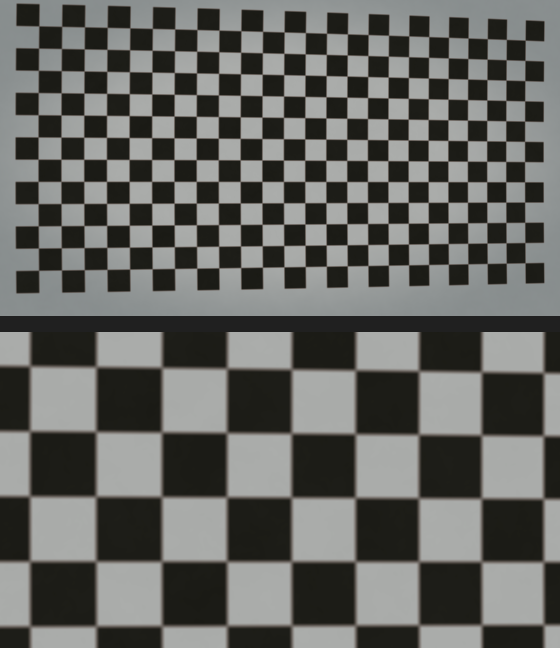
Top: the whole. Bottom: its middle third, enlarged.
This pattern is drawn by a WebGL 2 fragment shader. Its source:

```glsl
#version 300 es
precision highp float;

uniform vec2 u_resolution;
out vec4 fragColor;

// Lengths are in half canvas heights, measured from the centre.
const vec2 CELLS = vec2(25.0, 13.0);
const float HALF_WIDTH = 1.671;                            // board half width
const vec2 BOW = vec2(-0.0046, 0.007);                     // sideways shift and bend
const vec4 COLUMN_WARP = vec4(11.8, 12.3, 0.7, 0.2);       // cubic across the board
const vec3 TOP_EDGE = vec3(0.9306, -0.0556, -0.0093);      // quadratic across
const vec3 BOTTOM_EDGE = vec3(-0.8278, 0.0324, 0.0037);
const float CELL_SIZE = 0.136;
const float EDGE_BLUR = 0.0074;
const vec2 VIGNETTE = vec2(0.55, 1.2);
const float MOTTLE = 0.005;
const float INK_VARIATION = 0.008;

const vec3 PAPER_CENTRE = vec3(0.665, 0.673, 0.665);
const vec3 PAPER_RIM = vec3(0.535, 0.557, 0.558);
const vec3 INK = vec3(0.110, 0.110, 0.090);
const vec3 FRINGE = vec3(0.030, 0.003, -0.004);

// Board position to cell coordinates, rows counted from the top.
vec2 boardCells(vec2 p) {
    float t = (p.x + BOW.x + BOW.y * (1.0 - p.y * p.y)) / HALF_WIDTH;
    vec3 powers = vec3(1.0, t, t * t);
    float top = dot(TOP_EDGE, powers);
    float bottom = dot(BOTTOM_EDGE, powers);
    float column = dot(COLUMN_WARP, vec4(powers, t * t * t));
    return vec2(column, CELLS.y * (top - p.y) / (top - bottom));
}

vec2 within(vec2 cell, float inset) {
    return step(vec2(inset), cell) * step(cell, CELLS - inset);
}

// Even bands cross even bands, odd cross odd; masks cut between bands.
float checker(vec2 cell, float blur) {
    vec2 fromBand = abs(mod(cell + 0.5, 2.0) - 1.0);
    vec2 even = 1.0 - smoothstep(0.5 - blur, 0.5 + blur, fromBand);
    vec2 odd = (1.0 - even) * within(cell, 0.5);
    even *= within(cell, -0.5);
    return even.x * even.y + odd.x * odd.y;
}

float layeredSines(vec2 p) {
    float sum = 0.0;
    float weight = 0.5;
    for (int i = 0; i < 4; i++) {
        sum += weight * sin(p.x + 1.7 * sin(p.y)) * sin(p.y + 1.3 * sin(p.x));
        p = mat2(1.6, 1.2, -1.2, 1.6) * p + 2.3;
        weight *= 0.65;
    }
    return sum;
}

float hash(vec2 cell) {
    return fract(sin(dot(cell, vec2(12.99, 78.23))) * 43758.5);
}

void main() {
    vec2 p = (2.0 * gl_FragCoord.xy - u_resolution) / u_resolution.y;
    vec2 cell = boardCells(p);
    float blur = max(EDGE_BLUR, 1.4 / u_resolution.y) / CELL_SIZE;
    float ink = checker(cell, blur);

    // Paper dims toward the rim.
    vec2 rim = p * vec2(u_resolution.y / u_resolution.x, 1.0);
    vec3 paper = mix(PAPER_CENTRE, PAPER_RIM,
                     smoothstep(VIGNETTE.x, VIGNETTE.y, length(rim)));

    // Slight ink differences and a warm fringe along the edges.
    vec3 inkColor = INK + INK_VARIATION * (hash(floor(cell)) - 0.5);
    vec3 color = mix(paper, inkColor, ink);
    color += FRINGE * 4.0 * ink * (1.0 - ink);
    color += MOTTLE * layeredSines(p * 19.0);
    fragColor = vec4(color, 1.0);
}
```
